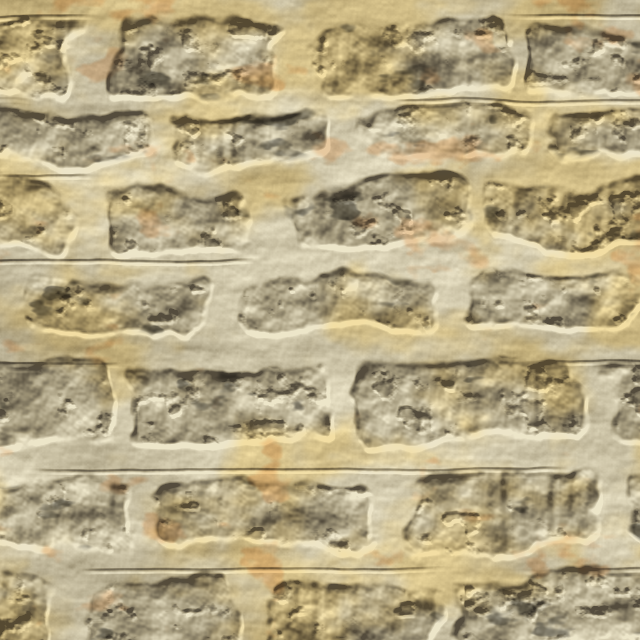
Reproduce this texture procedurally as a WebGL 1 fragment shader.

```glsl
precision highp float;
uniform vec2 u_resolution;

const float COURSES = 7.0;
const vec3 SHADOW = vec3(0.33, 0.30, 0.24);
const vec3 MID_STONE = vec3(0.64, 0.60, 0.485);
const vec3 PALE_LIME = vec3(0.93, 0.90, 0.79);
const vec3 OCHRE_TINT = vec3(1.03, 0.96, 0.76);
const vec3 RUST_TINT = vec3(0.96, 0.82, 0.70);

float hash(vec2 p) {
  vec3 q = fract(p.xyx * 0.1031);
  q += dot(q, q.yzx + 33.33);
  return fract((q.x + q.y) * q.z);
}

float noise(vec2 p) {
  vec2 cell = floor(p);
  vec2 f = fract(p);
  f = f * f * (3.0 - 2.0 * f);
  float low = mix(hash(cell), hash(cell + vec2(1.0, 0.0)), f.x);
  float high = mix(hash(cell + vec2(0.0, 1.0)), hash(cell + 1.0), f.x);
  return mix(low, high, f.y);
}

float fbm(vec2 p) {
  float sum = 0.0;
  float amplitude = 0.53;
  for (int i = 0; i < 4; i++) {
    sum += amplitude * noise(p);
    p = p * 2.03 + vec2(17.3, 9.1);
    amplitude *= 0.5;
  }
  return sum;
}

float roundedBox(vec2 p, vec2 halfSize, float radius) {
  vec2 d = abs(p) - halfSize + radius;
  return length(max(d, 0.0)) + min(max(d.x, d.y), 0.0) - radius;
}

// Centre and half height of a course; the upper courses are thinner
vec2 courseBand(float row) {
  float y = (row + 0.5) / COURSES;
  float thin = (y - 0.73) / 0.09;
  return vec2(y + 0.027 * sin(6.2832 * (y - 0.3)), 0.055 - 0.017 * exp(-thin * thin));
}

// x: distance to the nearest stone, y: trowel crack in the mortar
vec2 masonry(vec2 p) {
  vec2 warp = vec2(fbm(p * 9.0), fbm(p * 9.0 + 31.0)) - 0.5;
  vec2 q = p + warp * vec2(0.10, 0.065);
  float nearest = 1.0;
  float crack = 0.0;
  for (float row = 0.0; row < COURSES; row++) {
    vec2 band = courseBand(row);
    float count = mix(2.4, 3.6, hash(vec2(row, 3.0)));
    float x = q.x * count + hash(vec2(row, 9.0));
    float id = floor(x);
    float gap = mix(0.008, 0.042, hash(vec2(id, row + 20.0)));
    float tall = mix(0.82, 1.1, hash(vec2(id, row + 40.0)));
    vec2 local = vec2((fract(x) - 0.5) / count, q.y - band.x);
    nearest = min(nearest, roundedBox(local, vec2(0.5 / count - gap, band.y * tall), 0.018));

    float wobble = 0.012 * (fbm(vec2(p.x * 7.0, row * 7.0)) - 0.5);
    float offset = abs(p.y - band.x - band.y - 0.012 + wobble);
    float visible = smoothstep(0.42, 0.65, noise(vec2(p.x * 4.0 + row * 5.0, row)));
    crack = max(crack, visible * (1.0 - smoothstep(0.0005, 0.003, offset)));
  }
  return vec2(nearest, crack);
}

float stoneMask(float distance) {
  return 1.0 - smoothstep(-0.006, 0.006, distance);
}

// Pitted, vertically tooled stone set behind smoother smeared mortar
float relief(vec2 p, vec2 wall) {
  float tooling = smoothstep(0.48, 0.68, noise(p * vec2(6.0, 9.0) + 50.0));
  float rock = fbm(p * vec2(23.0, 27.0));
  rock += 0.22 * tooling * (noise(p * vec2(95.0, 13.0)) - 0.5);
  rock -= 0.25 * smoothstep(0.60, 0.76, fbm(p * vec2(30.0, 42.0) + 70.0));
  float mortar = 0.55 + 0.28 * fbm(p * vec2(9.0, 38.0)) + 0.24 * fbm(p * 46.0 + 12.0);
  return mix(mortar - 0.16 * wall.y, rock, stoneMask(wall.x));
}

float reliefAt(vec2 p) {
  return relief(p, masonry(p));
}

vec3 stoneRamp(float tone) {
  vec3 lower = mix(SHADOW, MID_STONE, clamp(tone * 2.0, 0.0, 1.0));
  return mix(lower, PALE_LIME, clamp(tone * 2.0 - 1.0, 0.0, 1.0));
}

void main() {
  vec2 p = gl_FragCoord.xy / u_resolution;
  vec2 wall = masonry(p);
  float stone = stoneMask(wall.x);
  float height = relief(p, wall);

  // Raking light from above, with a longer soft shadow
  vec2 toLight = vec2(-0.0025, 0.0055);
  float slope = height - reliefAt(p + toLight);
  float overhang = max(reliefAt(p + toLight * 2.6) - height - 0.08, 0.0);

  // Weathered tone of mortar and stone
  float stain = fbm(p * vec2(5.0, 11.0) + 80.0) - 0.5;
  float tone = mix(0.76, 0.52, stone) + 0.45 * stain;
  tone += stone * 0.75 * (height - 0.46);
  tone += 1.65 * slope - 0.55 * overhang - 0.22 * wall.y;
  vec3 color = stoneRamp(clamp(tone, 0.0, 1.0));

  // Ochre patches, stronger towards the top, and sparse rust
  float ochre = smoothstep(0.42, 0.68, fbm(p * vec2(7.0, 10.0) + 5.0) + 0.12 * (p.y - 0.5));
  float rust = smoothstep(0.67, 0.78, fbm(p * vec2(12.0, 17.0) + 140.0));
  color *= mix(vec3(1.0), OCHRE_TINT, 0.8 * ochre);
  color *= mix(vec3(1.0), RUST_TINT, 0.7 * rust);

  // Deep hollows in the stone
  float hollow = smoothstep(0.66, 0.76, fbm(p * vec2(13.0, 24.0) + 210.0)) * stone;
  color *= 1.0 - 0.4 * hollow;
  gl_FragColor = vec4(color, 1.0);
}
```
